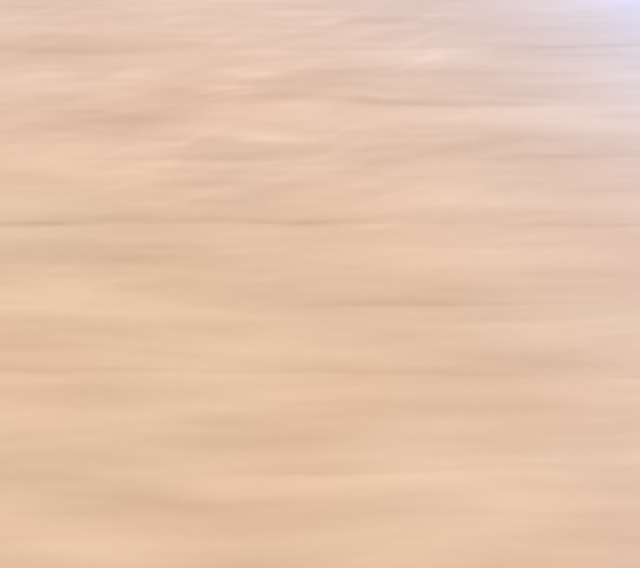
Reproduce this texture procedurally as a WebGL 2 fragment shader.

```glsl
#version 300 es
precision highp float;
// A softly blurred pale wooden surface seen at a shallow angle: stretched
// gradient noise makes the grain, a perspective row coordinate spaces the
// faint seams, and a cool sheen spreads from the upper right corner.
#define ROW_DENSITY 12.7     // seams per canvas height at the far edge
#define PERSPECTIVE 1.4      // how much rows widen toward the viewer
#define SEAM_WOBBLE 0.25
#define SEAM_WIDTH 0.0045
#define SEAM_DEPTH 0.045
#define SEAM_SHADE 0.032
#define GRAIN_CONTRAST 0.058
#define RIPPLE_CONTRAST 0.085
#define MOTTLE_CONTRAST 0.008
#define BLUSH 0.035          // rosy variation of the wood tone

uniform vec2 u_resolution;
out vec4 fragColor;

vec2 gradientAt(ivec2 cell) {
  uvec2 c = uvec2(cell + 4096);
  uint h = c.x * 374761393u + c.y * 668265263u;
  h = (h ^ (h >> 13u)) * 1274126177u;
  h ^= h >> 16u;
  float angle = float(h & 65535u) * 6.28318 / 65536.0;
  return vec2(cos(angle), sin(angle));
}

float gradientNoise(vec2 p) {
  vec2 base = floor(p);
  vec2 f = p - base;
  ivec2 cell = ivec2(base);
  vec2 s = f * f * f * (f * (f * 6.0 - 15.0) + 10.0);
  float a = dot(gradientAt(cell), f);
  float b = dot(gradientAt(cell + ivec2(1, 0)), f - vec2(1.0, 0.0));
  float c = dot(gradientAt(cell + ivec2(0, 1)), f - vec2(0.0, 1.0));
  float d = dot(gradientAt(cell + ivec2(1, 1)), f - vec2(1.0));
  return mix(mix(a, b, s.x), mix(c, d, s.x), s.y);
}

// Wood tone turning from tan through pink to pale blue
vec3 sheenColor(float cool) {
  vec3 col = vec3(0.895, 0.757, 0.640);
  col = mix(col, vec3(0.897, 0.782, 0.712), smoothstep(0.02, 0.38, cool));
  col = mix(col, vec3(0.897, 0.804, 0.775), smoothstep(0.34, 0.57, cool));
  col = mix(col, vec3(0.885, 0.830, 0.845), smoothstep(0.53, 0.77, cool));
  return mix(col, vec3(0.868, 0.862, 0.955), smoothstep(0.72, 1.0, cool));
}

// Long streaks, each octave finer and fainter
float grain(vec2 p, float row) {
  float sum = 0.0, amp = 1.0;
  vec2 freq = vec2(1.7, 1.5);
  for (int i = 0; i < 4; i++) {
    float bend = 0.12 * gradientNoise(p * 3.0 + float(i) * 9.1);
    sum += amp * gradientNoise(vec2(p.x, row + bend) * freq + float(i) * 17.3);
    freq *= vec2(1.6, 2.0);
    amp *= 0.68;
  }
  return sum;
}

// Soft shadow above each seam, thin dark line, light edge below
float seams(float x, float row, float rowRate) {
  float id = floor(row + 0.5);
  float offset = row - id;
  float h = offset / rowRate + 0.003 * gradientNoise(vec2(x * 9.0, id * 3.7));
  float presence = smoothstep(-0.35, 0.4, gradientNoise(vec2(x * 1.8, id * 5.37)));
  float fade = 1.0 - smoothstep(0.15, 0.5, abs(offset));
  float below = smoothstep(-0.005, 0.005, h);
  float shade = mix(-exp(-abs(h) / 0.03), 0.75 * exp(-abs(h) / 0.022), below);
  float line = exp(-pow(h / SEAM_WIDTH, 2.0));
  float broken = smoothstep(-0.1, 0.4, gradientNoise(vec2(x * 4.5, id * 8.13)));
  return presence * fade * (SEAM_SHADE * shade - SEAM_DEPTH * broken * line);
}

// Small slanted glints in the far part of the surface
float ripples(vec2 p) {
  vec2 q = vec2(p.x * 6.0, (p.y - 0.16 * p.x) * 42.0);
  q.y += 0.8 * gradientNoise(p * 8.0);
  float n = gradientNoise(q) + 0.4 * gradientNoise(q * 1.9 + 5.0);
  float region = exp(-dot((p - vec2(0.4, 0.83)) * vec2(2.0, 4.0),
                          (p - vec2(0.4, 0.83)) * vec2(2.0, 4.0)));
  return region * (0.45 * n + max(n, 0.0) * n);
}

void main() {
  vec2 uv = gl_FragCoord.xy / u_resolution;
  vec2 p = gl_FragCoord.xy / u_resolution.y;

  // Rows counted from the far edge
  float down = 1.0 - uv.y;
  float rowRate = ROW_DENSITY / (1.0 + PERSPECTIVE * down);
  float row = ROW_DENSITY / PERSPECTIVE * log(1.0 + PERSPECTIVE * down);
  float seamRow = row + SEAM_WOBBLE * gradientNoise(vec2(p.x * 0.6, row * 1.3));

  // Cool light from the upper right
  float cool = 0.36 * pow(uv.y, 2.5) + 0.2 * pow(uv.x, 2.5)
             + 0.44 * pow(uv.x * uv.y, 3.0);
  cool += 0.05 * gradientNoise(vec2(p.x * 2.0, row * 0.8) + 31.0);
  vec3 col = sheenColor(clamp(cool, 0.0, 1.0));

  // Relief and tone variation
  float relief = GRAIN_CONTRAST * grain(p, row);
  relief += seams(p.x, seamRow, rowRate);
  relief += RIPPLE_CONTRAST * ripples(p);
  relief += MOTTLE_CONTRAST * gradientNoise(p * vec2(45.0, 80.0));
  float blush = BLUSH * gradientNoise(p * vec2(2.6, 4.2) + 12.0) * (1.0 - cool);
  col *= 1.0 + relief * vec3(0.9, 1.05, 1.15);
  col += blush * vec3(0.35, -0.45, -0.5);

  fragColor = vec4(clamp(col, 0.0, 1.0), 1.0);
}
```
